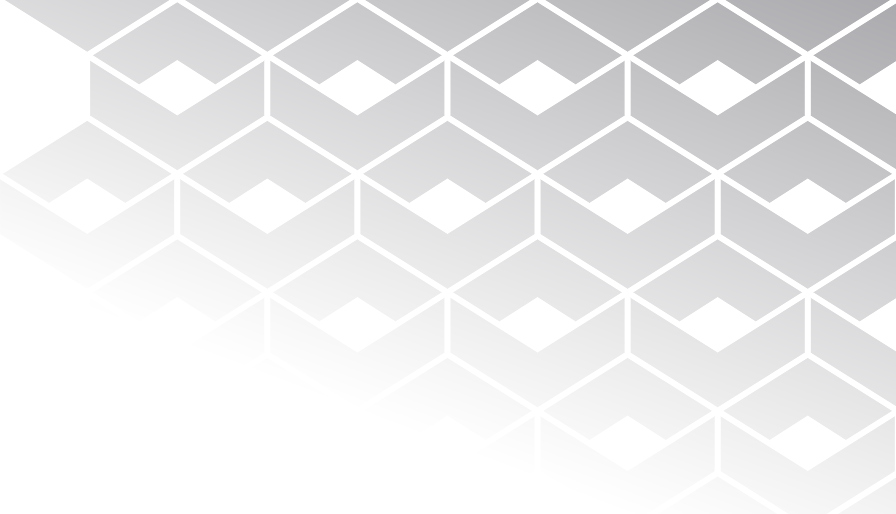
Write a WebGL 2 fragment shader that draws this background.

```glsl
#version 300 es
precision highp float;
// Pale grey hexagonal boxes with white seams, fading to white at the lower left.

uniform vec2 u_resolution;
out vec4 fragColor;

const float ROW = 0.658;    // row pitch, where one column is 1 wide
const float SLOPE = 0.628;  // rise of the slanted seams
const float LEAN = 0.847;   // vertical offset to distance from a slanted seam

// Column coordinate, with whole numbers at the box centres of a row
float columnAt(float x, float row) {
    return x - 0.984 + 0.5 * mod(row, 2.0);
}

float centreDistance(float x, float row) {
    return abs(fract(columnAt(x, row) + 0.5) - 0.5);
}

// Zigzag along the top of a row of boxes
float zigzag(float x, float row) {
    return ROW * row + SLOPE * centreDistance(x, row);
}

void main() {
    // Column units, with y running down from the top edge
    float pixel = 4.974 / u_resolution.x;
    vec2 p = vec2(gl_FragCoord.x, u_resolution.y - gl_FragCoord.y) * pixel;
    p.y += 0.007;

    // Find the box around this point
    float row = floor(p.y / ROW);
    if (p.y < zigzag(p.x, row)) row -= 1.0;
    float column = floor(columnAt(p.x, row) + 0.5);
    float side = centreDistance(p.x, row);
    float y = p.y - ROW * row;

    // Seams: box outline and the inner V
    float vee = y - SLOPE * (1.0 - side);
    float outline = min(p.y - zigzag(p.x, row), zigzag(p.x, row + 1.0) - p.y);
    float seam = min(LEAN * min(outline, abs(vee)), 0.5 - side) - 0.0168;

    // Small white diamond resting in the V
    float diamond = LEAN * max(0.34 + 0.64 * side - y, vee);
    float gap = min(seam, diamond);
    float paint = smoothstep(-0.5 * pixel, 0.5 * pixel, gap) * step(0.0, column);

    // Diagonal fade, darkest at the upper right
    float shade = clamp((1.55 - p.y + 0.38 * p.x) / 3.45, 0.0, 1.0);
    vec3 grey = 1.0 - vec3(0.335, 0.335, 0.32) * pow(shade, 1.1);
    fragColor = vec4(mix(vec3(1.0), grey, paint), 1.0);
}
```
